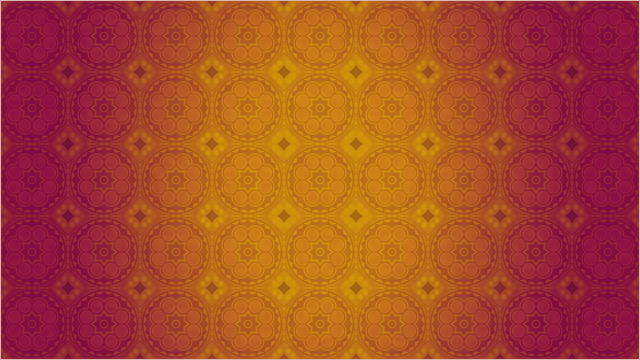
Write a WebGL 2 fragment shader that draws this pattern.

```glsl
#version 300 es
precision highp float;
// Draws a lattice of eight-lobed rosettes with corner stars, glowing amber on magenta.
uniform vec2 u_resolution;
out vec4 fragColor;

const float PI = 3.14159265;
const float ROWS = 5.0;
const vec3 MAGENTA = vec3(0.53, 0.07, 0.24);
const vec3 AMBER = vec3(0.80, 0.545, 0.05);
const vec3 ROSE_TINT = vec3(0.035, 0.01, 0.02);
const vec3 PALE_EDGE = vec3(0.87, 0.71, 0.68);

float hash(vec2 p) {
    return fract(sin(dot(p, vec2(127.1, 311.7))) * 43758.5453);
}

float noise(vec2 p) {
    vec2 i = floor(p), f = fract(p);
    f = f * f * (3.0 - 2.0 * f);
    return mix(mix(hash(i), hash(i + vec2(1, 0)), f.x),
               mix(hash(i + vec2(0, 1)), hash(i + vec2(1, 1)), f.x), f.y);
}

float fill(float d, float soft) {
    return 1.0 - smoothstep(-soft, soft, d);
}

float stroke(float d, float halfWidth, float soft) {
    return fill(abs(d) - halfWidth, soft);
}

// Folds the plane into one of count sectors, centred on the x axis.
vec2 foldSector(vec2 p, float count, float turn) {
    float sector = 2.0 * PI / count;
    float a = mod(atan(p.y, p.x) + (turn + 0.5) * sector, sector) - 0.5 * sector;
    return length(p) * vec2(cos(a), sin(a));
}

float starDistance(vec2 p, float count, float tip, float valley) {
    vec2 f = foldSector(p, count, 0.0);
    f.y = abs(f.y);
    vec2 a = vec2(tip, 0.0);
    vec2 b = valley * vec2(cos(PI / count), sin(PI / count));
    return dot(f - a, normalize(vec2(b.y - a.y, a.x - b.x)));
}

// Tone offset of the ground: corner glow, facets and octagon seams.
float groundTone(vec2 q, float soft) {
    vec2 k = 0.5 - abs(q);
    float diamond = k.x + k.y;
    float tone = 0.08 + 0.06 * fill(diamond - 0.23, 0.06);
    float facet = min(length(k - vec2(0.125, 0.06)), length(k - vec2(0.06, 0.125)));
    tone += 0.18 * fill(facet - 0.032, soft + 0.012);
    tone -= 0.12 * stroke(diamond - 0.27, 0.010, soft);
    float octagon = foldSector(q, 8.0, 0.0).x - 0.484;
    tone -= 0.13 * stroke(octagon, 0.007, soft);
    // Bright dashes where neighbouring rosettes meet.
    float near = min(k.x, k.y), along = max(k.x, k.y);
    float dash = max(near - 0.014, abs(fract(along * 12.0) - 0.5) / 12.0 - 0.026);
    tone += 0.14 * fill(dash, soft) * step(0.25, along);
    return tone;
}

// Tone offset of the rosette, from the toothed rim inward.
float rosetteTone(vec2 q, float soft) {
    float r = length(q);
    float teeth = starDistance(q, 24.0, 0.452, 0.412);
    float tone = mix(0.19, -0.10, fill(teeth, soft));
    tone = mix(tone, -0.13, stroke(r - 0.464, 0.012, soft));
    tone -= 0.05 * stroke(r - 0.400, 0.010, soft);

    // Scalloped flower and its round lobes.
    vec2 lobe = foldSector(q, 8.0, 0.5) - vec2(0.262, 0.0);
    float petal = length(lobe);
    float flower = min(petal - 0.122, r - 0.265);
    tone = mix(tone, 0.0, fill(flower, soft));
    tone += 0.18 * stroke(flower, 0.009, soft);
    tone -= 0.13 * stroke(petal - 0.100, 0.007, soft);
    tone += 0.08 * stroke(petal - 0.082, 0.006, soft);

    // Eight-pointed star with ringed eye.
    float star = starDistance(q, 8.0, 0.172, 0.118);
    tone = mix(tone, -0.10, fill(star, soft));
    tone += 0.24 * stroke(star, 0.010, soft);
    tone += 0.24 * stroke(r - 0.050, 0.011, soft);
    tone -= 0.04 * fill(r - 0.032, soft);
    tone += 0.20 * fill(r - 0.014, soft);
    return tone;
}

void main() {
    vec2 p = (gl_FragCoord.xy - 0.5 * u_resolution) / u_resolution.y;
    vec2 q = fract(p * ROWS + 0.5) - 0.5;
    float soft = 0.7 * ROWS / u_resolution.y;

    // Broad glow, fading faster toward the sides.
    float glow = 0.88 * (1.0 - smoothstep(0.16, 0.80, length(p * vec2(1.0, 0.72))));

    float disc = fill(length(q) - 0.474, soft);
    float tone = mix(groundTone(q, soft), rosetteTone(q, soft), disc);
    tone += 0.08 * (noise(p * 75.0) - 0.5);
    vec3 color = mix(MAGENTA, AMBER, clamp(glow + tone, -0.04, 1.08));

    // Rosy lobes.
    float petal = length(foldSector(q, 8.0, 0.5) - vec2(0.262, 0.0));
    color += ROSE_TINT * fill(petal - 0.100, soft);

    // Dark four-pointed star at every lattice corner.
    vec2 k = pow(0.5 - abs(q), vec2(0.75));
    float cornerStar = fill(k.x + k.y - pow(0.105, 0.75), 1.5 * soft);
    vec3 starColor = 0.88 * mix(MAGENTA, AMBER, clamp(glow - 0.06, 0.0, 1.0));
    color = mix(color, starColor, cornerStar);

    // Hairline pale frame.
    vec2 inset = 0.5 * u_resolution / u_resolution.y - abs(p);
    float frame = fill(min(inset.x, inset.y) - 0.0032, 0.5 / u_resolution.y);
    fragColor = vec4(mix(color, PALE_EDGE, frame), 1.0);
}
```
